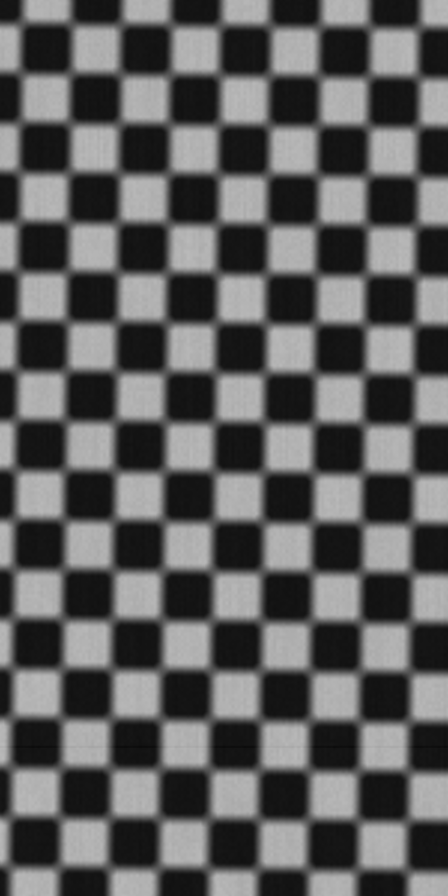
Give the GLSL for this pattern, as a Shadertoy shader.

```glsl
#define CELL vec2(0.1109, 0.1107)    // check size, canvas width = 1
#define OFFSET vec2(-0.0209, -0.1762)
#define SKEW vec2(-0.0146, 0.0105)   // slight tilt of columns and rows
#define SOFTNESS 0.17                // half width of the blurred edge, in cells
#define DARK 0.078
#define LIGHT 0.695
#define THREADS vec2(150.0, 130.0)   // threads per unit of width
#define STREAK 0.022
#define GRAIN 0.03
#define SEAM_Y 0.333

float hash(vec2 p) {
    vec3 q = fract(p.xyx * 0.1031);
    q += dot(q, q.yzx + 33.33);
    return fract((q.x + q.y) * q.z);
}

// Smooth value noise, centred on zero
float noise(vec2 p) {
    vec2 i = floor(p), f = fract(p);
    f = f * f * (3.0 - 2.0 * f);
    float low = mix(hash(i), hash(i + vec2(1, 0)), f.x);
    float high = mix(hash(i + vec2(0, 1)), hash(i + vec2(1, 1)), f.x);
    return mix(low, high, f.y) - 0.5;
}

// Blurred square wave: +1 on even cells, -1 on odd cells
vec2 softWave(vec2 t) {
    vec2 edge = abs(mod(t - 0.5, 2.0) - 1.0) - 0.5;
    return clamp(edge / SOFTNESS, -1.0, 1.0);
}

void mainImage(out vec4 fragColor, in vec2 fragCoord) {
    vec2 uv = fragCoord / iResolution.x;

    // Tilted checkerboard, with light checks a little smaller than dark ones
    vec2 grid = (uv + SKEW * uv.yx + OFFSET) / CELL;
    vec2 wave = softWave(grid);
    float check = smoothstep(0.1, 1.0, 0.5 + 0.5 * wave.x * wave.y);
    float shade = mix(DARK, LIGHT, check);

    // Vertical threads, fine weave grain and gentle tone drift
    float streak = noise(uv * vec2(THREADS.x, 6.0)) + 0.6 * noise(uv * vec2(45.0, 1.5) + 70.0);
    float grain = noise(uv * THREADS + 20.0);
    float tone = noise(grid * 0.8 + 40.0);
    shade += (STREAK * streak + GRAIN * grain) * mix(0.45, 1.0, check);
    shade += 0.02 * tone * check;

    // Faint horizontal seam
    float seam = 1.0 - smoothstep(0.001, 0.004, abs(uv.y - SEAM_Y));
    shade -= 0.025 * seam;

    fragColor = vec4(vec3(clamp(shade, 0.0, 1.0)), 1.0);
}
```
